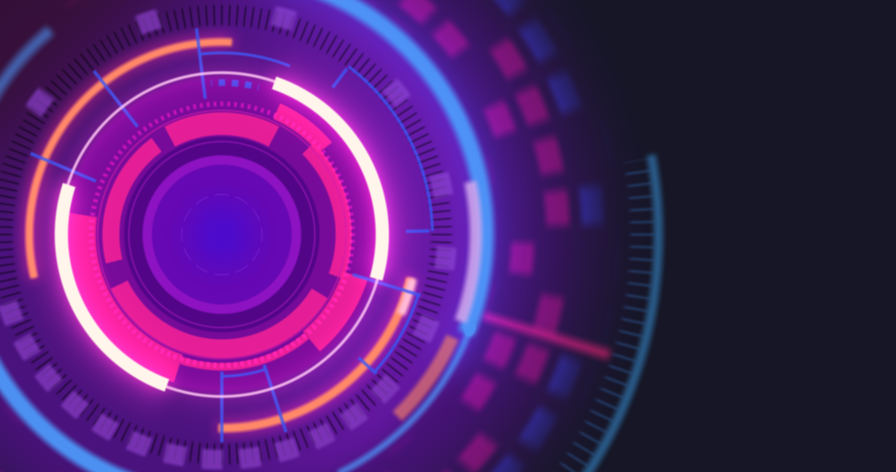
This background is drawn by a WebGL 2 fragment shader. Its source:

```glsl
#version 300 es
precision highp float;
// Neon instrument dial: concentric arcs, spokes, ticks and tiles around a hub,
// drawn in polar coordinates (radius in canvas heights, angle in degrees).
// Outer parts get softer edges, like a shallow depth of field.
#define CENTER vec2(.47, .503)
#define NAVY vec3(.085, .088, .15)
#define VIOLET vec3(.29, .07, .49)
#define HUB vec3(.4, .03, .7)
#define PINK vec3(.97, .13, .59)
#define BLUE vec3(.22, .34, .96)
#define SKY vec3(.3, .6, .98)
#define ORANGE vec3(1, .53, .4)
#define LILAC vec3(.53, .24, .77)
#define SHARP .003

uniform vec2 u_resolution;
out vec4 fragColor;
vec2 p;      // polar position: radius, angle
float soft;  // edge width of parts in focus

float hash(vec2 v) {
    vec3 h = fract(v.xyx * .1031);
    h += dot(h, h.yzx + 33.33);
    return fract((h.x + h.y) * h.z);
}

float band(float d, float halfWidth, float s) {
    return 1. - smoothstep(-s, s, abs(d) - halfWidth);
}

// Signed offset from an angle, in degrees
float turn(float angle) { return mod(p.y - angle + 180., 360.) - 180.; }

float ring(float radius, float halfWidth, float s) { return band(p.x - radius, halfWidth, s); }

float arc(float radius, float halfWidth, float start, float end, float s) {
    float along = radians(turn(.5 * (start + end))) * p.x;
    return ring(radius, halfWidth, s) * band(along, radians(.5 * (end - start)) * p.x, s);
}

// Radial marks repeated at an angular step
float marks(float stepAngle, float phase, float halfWidth, float s) {
    float d = mod(p.y - phase + .5 * stepAngle, stepAngle) - .5 * stepAngle;
    return band(radians(d) * p.x, halfWidth, s);
}

vec3 backdrop(vec2 q) {
    vec3 c = mix(VIOLET, NAVY, smoothstep(.52, .94, p.x));
    c += vec3(.1, .02, .14) * (1. - smoothstep(.5, .6, p.x)) * smoothstep(-.1, .4, q.x);
    c = mix(c, vec3(.2, .06, .19), .85 * smoothstep(.28, .58, .7 * (q.y - q.x)));
    // Blurred red and blue cells around the dial
    vec2 grid = vec2(p.x / .075, p.y / 9.);
    vec2 f = 1. - smoothstep(.18, .48, abs(fract(grid) - .5));
    float zone = smoothstep(.57, .62, p.x) * (1. - smoothstep(.74, .86, p.x));
    vec3 tint = p.x > .75 ? vec3(.03, .08, .3) : vec3(.28, 0, .12);
    c += tint * f.x * f.y * zone * step(.5, hash(floor(grid) + 40.));
    c += vec3(.45, .03, .15) * arc(.72, .14, -18., -16.5, .014);
    // Far teal arc with its ticks
    c += vec3(.07, .25, .36) * arc(.925, .01, -36., 10.5, .01);
    return c + vec3(.03, .11, .18) * arc(.89, .024, -36., 10., .008) * marks(1.7, 0., .003, .004);
}

vec3 outerDial(vec3 c) {
    // Fine dark ticks, then lilac tiles spaced by sector
    c *= 1. - .45 * ring(.465, .022, .005) * marks(2., 0., .002, .003);
    float side = turn(0.);
    float tiles = side < -49. ? marks(9.6, -54., .022, .006)
                : side < 25. ? marks(18.7, -6., .024, .006) : marks(35., 39., .023, .008);
    c = mix(c, LILAC, .72 * tiles * arc(.477, .021, -164., 150., .006));
    // Large blue rim in bright and faint stretches
    float rim = arc(.558, .018, -22., 76., .011) + .75 * arc(.563, .007, -64., -20., .008)
              + arc(.558, .018, -156., -108., .01) + .6 * arc(.565, .012, 130., 152., .012);
    c += vec3(.04, .1, .28) * exp(-abs(p.x - .558) * 24.) * arc(.558, .2, -30., 80., .08);
    c = mix(c, SKY, .93 * min(rim, 1.));
    c = mix(c, vec3(.82, .66, .93), .85 * arc(.538, .013, -20., 12., .009));
    c = mix(c, ORANGE, .6 * arc(.535, .014, -46., -24., .008));
    // Glowing orange arcs
    float halo = arc(.409, .012, 87., 193., .03) + arc(.409, .012, -91., -13., .03);
    c += vec3(.38, .06, .1) * halo;
    c = mix(c, ORANGE, arc(.408, .008, 87., 193., .006) + arc(.41, .009, -91., -13., .006));
    return mix(c, vec3(1, .72, .84), arc(.415, .009, -24., -13., .008));
}

vec3 innerDial(vec3 c) {
    c = mix(c, vec3(.46, .04, .6), 1. - smoothstep(.325, .345, p.x));
    // Pink segments: radius, half width, start, end
    vec4 segments[8] = vec4[8](
        vec4(.235, .024, 62, 118), vec4(.235, .018, 126, 194), vec4(.258, .017, -20, 45),
        vec4(.242, .02, 206, 329), vec4(.298, .031, 172, 252), vec4(.295, .028, -50, -17),
        vec4(.286, .018, 40, 66), vec4(.28, .008, 252, 310));
    for (int i = 0; i < 8; i++) {
        vec4 s = segments[i];
        c = mix(c, PINK, .85 * arc(s.x, s.y, s.z, s.w, soft));
    }
    c += vec3(.3, .03, .12) * ring(.277, .005, soft) * marks(3., 0., .003, soft);
    c = mix(c, vec3(.8, .1, .66), .7 * ring(.263, .0015, soft));
    // Hub disc with its rings
    c = mix(c, vec3(.32, .02, .53), ring(0., .207, soft));
    c = mix(c, vec3(.58, .08, .7), .8 * ring(.197, .0015, soft));
    c = mix(c, mix(vec3(.3, .04, .8), HUB, smoothstep(0., .13, p.x)), ring(0., .153, soft));
    c = mix(c, vec3(.55, .07, .76), ring(.158, .01, soft));
    return c + .07 * ring(.085, .001, soft) * marks(30., 0., .015, soft);
}

vec3 blueFrames(vec3 c) {
    float lines = arc(.446, .003, 1., 53., soft) + arc(.435, .003, -42., -17., soft)
                + arc(.385, .003, 68., 97., soft) + arc(.3, .003, -90., -72., soft);
    float spokes[9] = float[9](128., 97., 157., -90., -72., -17., -42., 53., 1.);
    for (int i = 0; i < 9; i++) {
        float inner = i < 6 ? .29 : .39;
        lines += band(radians(turn(spokes[i])) * p.x, .0035, soft) * ring(.5 * (inner + .44), .5 * (.44 - inner), soft);
    }
    lines += arc(.322, .007, 76., 94., soft) * marks(5., 0., .007, soft);
    return mix(c, BLUE, .8 * min(lines, 1.));
}

void main() {
    vec2 q = gl_FragCoord.xy / u_resolution.y - CENTER;
    p = vec2(length(q), degrees(atan(q.y, q.x)));
    soft = max(SHARP, 1. / u_resolution.y);
    vec3 c = blueFrames(innerDial(outerDial(backdrop(q))));
    // White-hot ring: a thin circle and two thick glowing arcs
    float thick = arc(.34, .014, -16., 71., soft) + arc(.34, .014, 162., 250., soft);
    float aura = arc(.342, .1, -16., 71., .04) + arc(.342, .1, 162., 250., .04);
    c += vec3(.72, .16, .36) * exp(-abs(p.x - .342) * 38.) * (.25 + .75 * aura);
    c = mix(c, vec3(1, .78, .96), .85 * ring(.343, .003, soft));
    c = mix(c, vec3(1, .96, .92), min(thick, 1.));
    fragColor = vec4(clamp(c, 0., 1.), 1);
}
```
